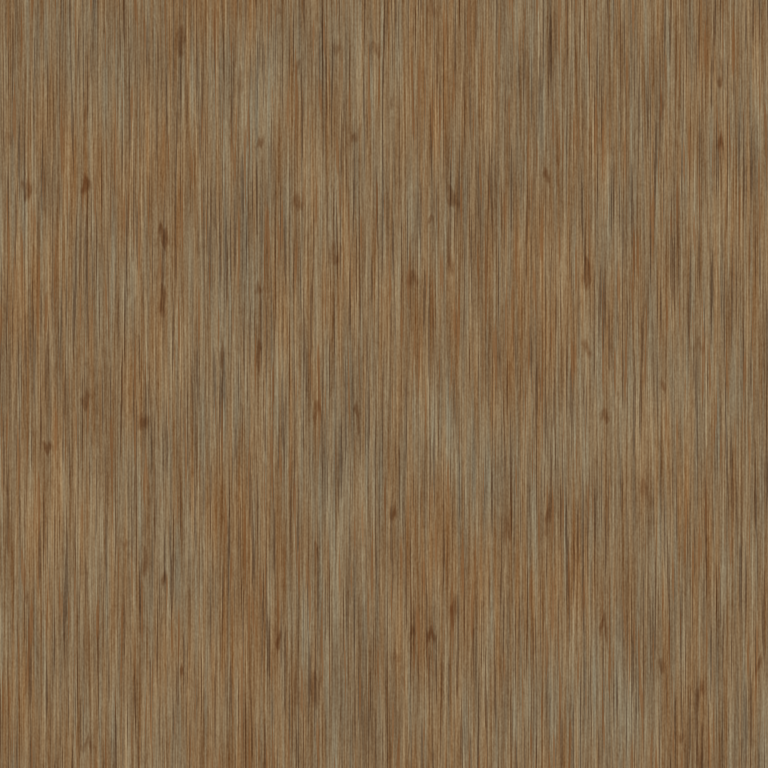
Give the GLSL for this texture, as a WebGL 1 fragment shader.

```glsl
precision highp float;
// Worn bamboo board: fine vertical fibres, warm stains and small dark nodes.

uniform vec2 u_resolution;

vec2 hash2(vec2 p) {
  vec3 q = fract(vec3(p.xyx) * vec3(0.1031, 0.1030, 0.0973));
  q += dot(q, q.yzx + 33.33);
  return fract((q.xx + q.yz) * q.zy);
}

vec2 gradient(vec2 cell) {
  return hash2(cell) * 2.0 - 1.0;
}

float fade(float t) {
  return t * t * t * (t * (t * 6.0 - 15.0) + 10.0);
}

// One lattice column, shifted along the grain so that fibre ends are staggered
float column(float id, float dx, float y, float seed) {
  y += 30.0 * hash2(vec2(id, seed)).x;
  float row = floor(y);
  float dy = y - row;
  vec2 cell = vec2(id + seed * 17.0, row + seed * 5.0);
  float below = dot(gradient(cell), vec2(dx, dy));
  float above = dot(gradient(cell + vec2(0.0, 1.0)), vec2(dx, dy - 1.0));
  return mix(below, above, fade(dy));
}

// Gradient noise with staggered columns
float streaks(vec2 p, float seed) {
  float id = floor(p.x);
  float dx = p.x - id;
  return mix(column(id, dx, p.y, seed),
             column(id + 1.0, dx - 1.0, p.y, seed), fade(dx));
}

// Sparse growth nodes: ragged brown patches, staggered from column to column
float nodes(vec2 uv) {
  vec2 p = uv * vec2(40.0, 11.0);
  p.y += 20.0 * hash2(vec2(floor(p.x), 7.0)).y;
  vec2 cell = floor(p);
  vec2 chance = hash2(cell + 71.0);
  vec2 size = mix(vec2(0.16, 0.1), vec2(0.42, 0.26), hash2(cell + 19.0));
  vec2 d = (fract(p) - mix(vec2(0.43), vec2(0.57), hash2(cell + 43.0))) / size;
  d.x += 0.8 * streaks(uv * vec2(90.0, 60.0), 9.0);
  d.y += 1.8 * streaks(uv * vec2(170.0, 30.0), 12.0);
  float shape = 1.0 - smoothstep(0.2, 1.1, length(d));
  return step(chance.x, 0.13) * shape * mix(0.4, 1.0, chance.y);
}

void main() {
  vec2 uv = gl_FragCoord.xy / u_resolution.y;

  // Lightness: crisp long fibres over faint mottling
  float hair = streaks(uv * vec2(420.0, 9.0), 1.0);
  float fibre = streaks(uv * vec2(270.0, 5.0), 2.0);
  float strand = streaks(uv * vec2(130.0, 4.0), 3.0);
  float tone = 0.95 * hair
             + 0.3 * (smoothstep(-0.17, 0.17, fibre) - 0.5)
             + 0.55 * strand
             + 0.35 * streaks(uv * vec2(45.0, 7.0), 4.0)
             + 0.40 * streaks(uv * vec2(7.0, 6.0), 5.0);

  // Short specks break the fibres up along their length
  tone += 0.5 * streaks(uv * vec2(400.0, 70.0), 13.0)
        + 0.35 * streaks(uv * vec2(380.0, 250.0), 14.0);

  // Warmth, from orange stain to grey-green
  float warmth = 0.9 * streaks(uv * vec2(210.0, 6.0), 6.0)
               + 0.5 * streaks(uv * vec2(70.0, 6.0), 7.0)
               + 0.6 * streaks(uv * vec2(8.0, 6.0), 8.0);

  vec3 color = vec3(0.519, 0.424, 0.307);
  color += tone * vec3(0.125, 0.145, 0.135);
  color += warmth * vec3(0.035, -0.025, -0.065);

  // Thin dark pores and rust-coloured fibres
  float pore = smoothstep(0.15, 0.3, streaks(uv * vec2(330.0, 7.0), 10.0));
  color *= 1.0 - pore * vec3(0.17, 0.2, 0.21);
  float rust = smoothstep(0.2, 0.38, streaks(uv * vec2(230.0, 10.0), 11.0));
  color = mix(color, vec3(0.5, 0.33, 0.19), 0.5 * rust);

  // Nodes keep some of the grain below them
  color *= mix(vec3(1.0), vec3(0.8, 0.7, 0.62), nodes(uv));

  gl_FragColor = vec4(color, 1.0);
}
```
